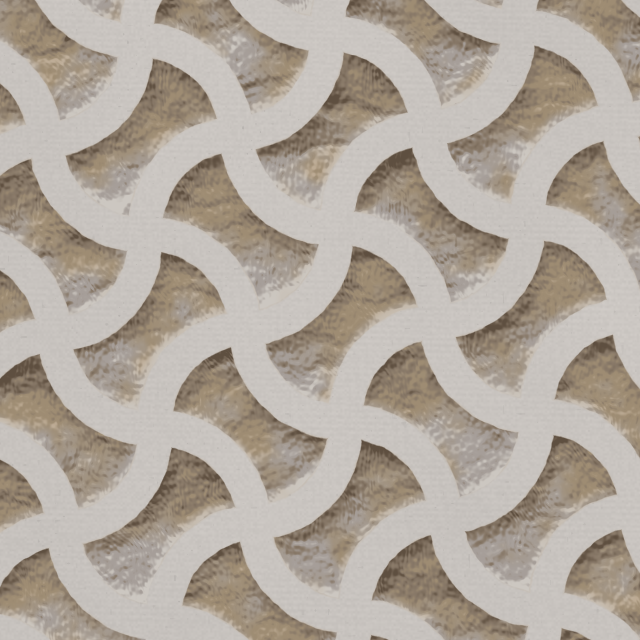
This pattern is drawn by a three.js fragment shader. Its source:

```glsl
varying vec2 vUv;

const float TAU = 6.2831853;

// Lattice of interlocking axe-head hollows
const vec2 ANCHOR = vec2(0.5326, 0.4922);
const vec2 STEP_NE = vec2(0.1420, 0.1566);
const vec2 STEP_NW = vec2(-0.1563, 0.1468);
const float CELL_SIZE = 0.2126;
const float ARC_RADIUS = 0.7071;
const float HALF_BAND = 0.129;
const float EDGE_SOFT = 0.0014;
const float EDGE_WEAR = 0.004;

// Light and carving
const vec2 TO_LIGHT = vec2(-0.35, 0.94);
const float SHADOW_REACH = 0.024;
const float WALL_REACH = 0.013;
const float MARK_FREQ = 125.0;

const vec3 STONE = vec3(0.785, 0.767, 0.750);
const vec3 CHALK = vec3(0.800, 0.780, 0.755);
const vec3 SAND = vec3(0.740, 0.670, 0.580);
const vec3 ASH = vec3(0.650, 0.620, 0.600);
const vec3 OCHRE = vec3(0.620, 0.550, 0.450);
const vec3 UMBER = vec3(0.530, 0.470, 0.405);
const vec3 DEEP = vec3(0.370, 0.310, 0.250);

float hash(vec2 p) {
  return fract(sin(dot(p, vec2(127.1, 311.7))) * 43758.5453);
}

float noise(vec2 p) {
  vec2 i = floor(p), f = fract(p);
  f = f * f * (3.0 - 2.0 * f);
  return mix(mix(hash(i), hash(i + vec2(1, 0)), f.x),
             mix(hash(i + vec2(0, 1)), hash(i + vec2(1, 1)), f.x), f.y);
}

float fbm(vec2 p) {
  float sum = 0.0, amp = 0.5;
  for (int i = 0; i < 4; i++) {
    sum += amp * noise(p);
    p = mat2(1.6, 1.2, -1.2, 1.6) * p + 7.3;
    amp *= 0.5;
  }
  return sum / 0.9375;
}

float cross2(vec2 a, vec2 b) { return a.x * b.y - a.y * b.x; }

vec2 toLattice(vec2 v) {
  return vec2(cross2(v, STEP_NW), cross2(STEP_NE, v)) / cross2(STEP_NE, STEP_NW);
}

// Neighbouring cells alternate the direction of their narrow waist
vec2 waistAxis(vec2 cell) {
  return mod(cell.x + cell.y, 2.0) < 0.5 ? vec2(0, 1) : vec2(1, 0);
}

vec2 ownerCell(vec2 p) {
  vec2 cell = floor(p + 0.5), local = p - cell;
  vec2 hop = sign(local) * waistAxis(cell);
  return length(local - hop) < ARC_RADIUS ? cell + hop : cell;
}

// Two convex ends on one circle, two concave flanks on the neighbours' circles
float hollowDistance(vec2 local, vec2 axis) {
  float ends = length(local) - (ARC_RADIUS - HALF_BAND);
  float flanks = ARC_RADIUS + HALF_BAND - length(abs(local) - axis);
  return max(ends, flanks) * CELL_SIZE;
}

// Rough floor: wavy strata, fine chisel marks and grit
float floorHeight(vec2 q) {
  float warp = fbm(q * 13.0);
  float strata = fbm(vec2(q.x * 8.0, q.y * 25.0) + 2.0 * warp);
  float marks = sin(TAU * MARK_FREQ * (q.x + 0.3 * q.y + 0.07 * warp));
  return strata + 0.035 * marks * noise(q * 22.0 + 5.0) + 0.16 * noise(q * 190.0);
}

vec3 hollowColor(vec2 offset, vec2 local, vec2 axis, vec2 cell) {
  float turn = 0.7 * (hash(cell + 3.7) - 0.6);
  mat2 spin = mat2(cos(turn), sin(turn), -sin(turn), cos(turn));
  vec2 seed = 9.0 * vec2(hash(cell), hash(cell + 11.3));
  vec2 q = spin * offset + seed;
  float height = floorHeight(q);
  float slope = height - floorHeight(q + spin * TO_LIGHT * 0.007);

  // Overhang shadow below the upper rim, lit wall along the lower rim
  vec2 lightStep = toLattice(TO_LIGHT);
  float shadow = smoothstep(-0.022, 0.020, hollowDistance(local + lightStep * SHADOW_REACH, axis));
  float wall = smoothstep(-0.008, 0.012, hollowDistance(local - lightStep * WALL_REACH, axis));

  float tone = 0.55 + 1.0 * slope + 0.5 * (height - 0.58) - 1.1 * offset.y
             - 0.30 * shadow + 0.28 * wall;
  float warmth = smoothstep(0.3, 0.7, fbm(q * 16.0 + 4.0) + 1.8 * offset.y + 0.6 * offset.x + 0.08);
  warmth *= 1.0 - 0.6 * wall;

  vec3 color = mix(DEEP, UMBER, smoothstep(0.0, 0.33, tone));
  color = mix(color, mix(ASH, OCHRE, warmth), smoothstep(0.28, 0.55, tone));
  return mix(color, mix(CHALK, SAND, warmth), smoothstep(0.58, 0.92, tone));
}

// Smooth face with faint saw lines, grain and sparse pits
vec3 bandColor(vec2 uv) {
  float lines = sin(TAU * 105.0 * (uv.y + 0.02 * uv.x)) * noise(uv * vec2(9.0, 30.0));
  float pits = smoothstep(0.88, 0.98, noise(uv * 150.0)) * noise(uv * 20.0);
  float shade = 1.0 + 0.05 * (fbm(uv * 4.0) - 0.5) + 0.010 * lines
              + 0.035 * (noise(uv * 300.0) - 0.5) - 0.07 * pits;
  return STONE * shade;
}

void main() {
  vec2 p = toLattice(vUv - ANCHOR);
  vec2 cell = ownerCell(p);
  vec2 local = p - cell, axis = waistAxis(cell);
  vec2 offset = local.x * STEP_NE + local.y * STEP_NW;

  float d = hollowDistance(local, axis) + EDGE_WEAR * (fbm(vUv * 60.0) - 0.5);
  vec3 band = mix(bandColor(vUv), SAND, 0.35 * smoothstep(0.004, 0.0, d) * noise(vUv * 40.0));
  vec3 hollow = hollowColor(offset, local, axis, cell);
  gl_FragColor = vec4(mix(hollow, band, smoothstep(-EDGE_SOFT, EDGE_SOFT, d)), 1.0);
}
```
